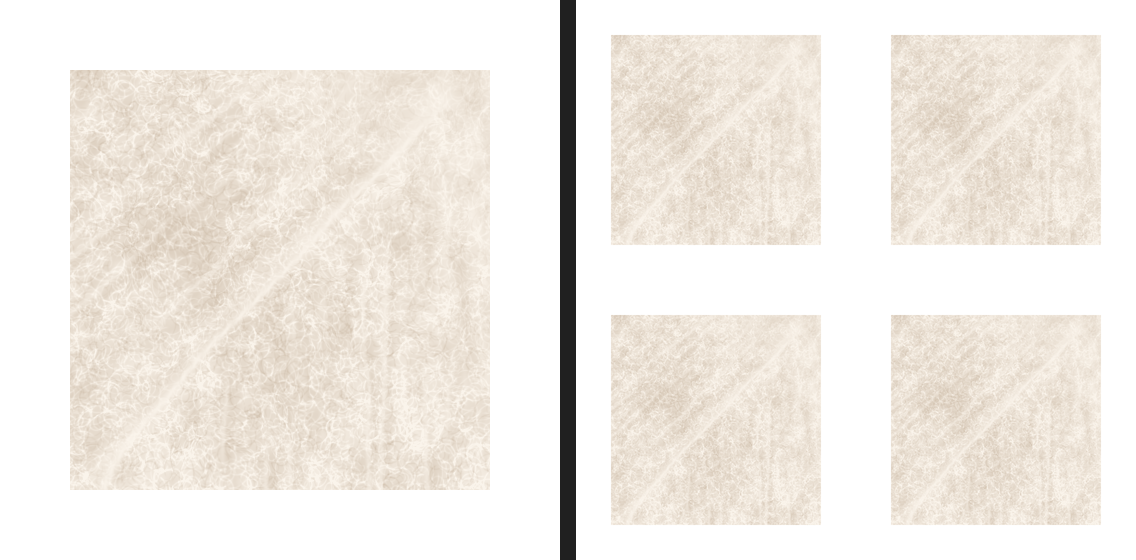
Left, the tile; right, the same tile 2 across and 2 down.
Write a three.js fragment shader that draws this texture.

```glsl
// Brushed cream wool in a square with a wide white margin, so the tile wraps.
// Soft noise clumps and streaks follow two yarn directions; layers of random
// arcs make the curly hairs, and a few bright yarns fan out across them.
varying vec2 vUv;

vec3 hash3(vec2 cell) {
  vec3 p = fract(vec3(cell.xyx) * vec3(0.1031, 0.1030, 0.0973));
  p += dot(p, p.yxz + 33.33);
  return fract((p.xxy + p.yzz) * p.zyx);
}

float noise(vec2 p) {
  vec2 cell = floor(p), f = fract(p);
  f = f * f * (3.0 - 2.0 * f);
  float low = mix(hash3(cell).x, hash3(cell + vec2(1.0, 0.0)).x, f.x);
  float high = mix(hash3(cell + vec2(0.0, 1.0)).x, hash3(cell + 1.0).x, f.x);
  return mix(low, high, f.y);
}

float softLine(float dist, float width) {
  return exp(-dist * dist / (width * width));
}

// One layer of curled hairs: a partial circle per cell, light or dark.
float hairLayer(vec2 p, float scale, float seed) {
  vec2 g = p * scale;
  vec2 base = floor(g);
  float width = 0.0021 * scale;
  float sum = 0.0;
  for (int j = -1; j <= 1; j++) {
    for (int i = -1; i <= 1; i++) {
      vec2 cell = base + vec2(float(i), float(j));
      vec3 r = hash3(cell + seed);
      vec3 s = hash3(cell + seed + 57.0);
      vec2 toPixel = g - cell - r.xy;
      float len = length(toPixel);
      float radius = mix(0.25, 0.9, r.z);
      float angle = s.x * 6.2832;
      float facing = dot(toPixel, vec2(cos(angle), sin(angle))) / max(len, 0.001);
      float arc = smoothstep(0.0, 0.35, facing + 0.5 - r.z);
      float tone = s.y < 0.68 ? mix(0.12, 0.27, s.z) : -mix(0.10, 0.22, s.z);
      sum += tone * arc * softLine(len - radius, width);
    }
  }
  return sum;
}

void main() {
  vec2 p = (vUv - 0.125) / 0.75;
  vec2 wobble = vec2(noise(p * 9.0 + 3.0), noise(p * 9.0 + 40.0)) - 0.5;
  vec2 q = p + 0.022 * wobble;

  // The main yarn divides diagonal wool from nearly upright wool.
  float across = p.x - 0.97 * p.y - 0.085 * exp(-9.0 * p.y);
  across += 0.012 * (noise(vec2(p.y * 9.0, 4.0)) - 0.5);
  float upright = smoothstep(0.0, 0.12, across);
  vec2 diagonal = vec2(q.x * 0.66 - q.y * 0.75, q.x * 0.75 + q.y * 0.66);
  vec2 hanging = vec2(q.x + 0.05 * q.y, q.y);

  // Clumps, hollows and streaks
  float light = 0.56;
  light += 0.26 * (noise(q * 5.0 + 11.0) - 0.5);
  light += 0.22 * (noise(q * 17.0 + 7.0) - 0.5);
  light += 0.20 * (noise(q * 38.0 + 29.0) - 0.5);
  float broad = mix(noise(diagonal * vec2(24.0, 4.0) + 50.0),
                    noise(hanging * vec2(26.0, 4.0) + 80.0), upright);
  float fine = mix(noise(diagonal * vec2(95.0, 12.0) + 50.0),
                   noise(hanging * vec2(100.0, 12.0) + 80.0), upright);
  light += 0.28 * (broad - 0.5) + 0.15 * (fine - 0.5);
  light -= 0.10 * softLine(length(p - vec2(0.33, 0.45)), 0.24);
  light += 0.10 * smoothstep(0.7, 1.0, p.x);

  // Curly hairs, out of focus toward the upper right
  float hairs = 0.0;
  for (int i = 0; i < 11; i++) {
    float n = float(i);
    float turn = n * 0.9;
    vec2 turned = mat2(cos(turn), sin(turn), -sin(turn), cos(turn)) * q;
    hairs += hairLayer(turned + 2.0, 12.0 + 2.2 * n, 19.0 * n);
  }
  float blur = smoothstep(0.9, 1.6, p.x + 0.7 * p.y);
  light += hairs * mix(0.85, 0.4, blur);

  // Yarns fanning out on the upper left
  for (int i = 0; i < 7; i++) {
    float n = float(i);
    float slope = 1.0 - 0.07 * n;
    float jitter = 0.05 * hash3(vec2(n, 5.0)).x;
    float d = (q.y - 0.19 - 0.11 * n - jitter - slope * q.x) / sqrt(1.0 + slope * slope);
    float show = smoothstep(0.25, 0.7, noise(vec2(p.x * 5.0, n * 7.0)));
    light -= 0.10 * show * softLine(d + 0.016, 0.010);
    light = mix(light, 0.88, 0.55 * show * softLine(d, 0.007));
  }

  // Yarns hanging on the lower right
  for (int i = 0; i < 8; i++) {
    float n = float(i);
    vec3 r = hash3(vec2(n, 23.0));
    float d = q.x - 0.37 - 0.075 * n - 0.04 * r.x - (r.y - 0.4) * 0.10 * (q.y - 0.3);
    float show = smoothstep(0.04, 0.16, across) * smoothstep(0.68, 0.45, p.y);
    show *= smoothstep(0.2, 0.65, noise(vec2(p.y * 5.0, n * 9.0 + 3.0)));
    light -= 0.12 * show * softLine(d - 0.014, 0.009);
    light = mix(light, 0.87, 0.55 * show * softLine(d, 0.006));
  }

  // Bright plied main yarn with its fuzzy halo
  float fade = smoothstep(1.0, 0.82, p.y);
  float twist = 0.78 + 0.14 * sin(p.y * 170.0 + across * 350.0);
  light = mix(light, 0.80, 0.45 * fade * softLine(across + 0.018, 0.026));
  light = mix(light, 0.98, twist * fade * softLine(across, 0.011));

  vec3 wool = mix(vec3(0.83, 0.77, 0.70), vec3(0.98, 0.955, 0.92), clamp(light, 0.05, 1.0));
  vec2 fromCentre = abs(vUv - 0.5);
  float edge = max(fromCentre.x, fromCentre.y) - 0.375;
  gl_FragColor = vec4(mix(wool, vec3(1.0), smoothstep(-0.001, 0.001, edge)), 1.0);
}
```
